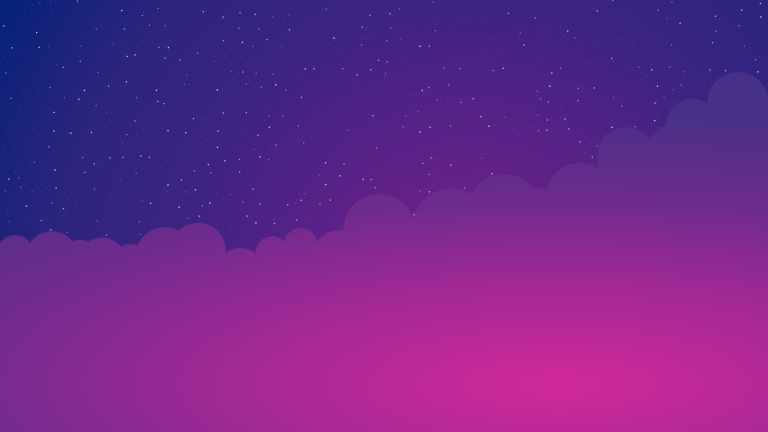
This background is drawn by a Shadertoy shader. Its source:

```glsl
const vec3 STAR_COLOR = vec3(0.93, 0.88, 1.0);

vec2 hash2(vec2 p) {
    vec3 q = fract(p.xyx * vec3(0.1031, 0.1030, 0.0973));
    q += dot(q, q.yzx + 33.33);
    return fract((q.xx + q.yz) * q.zy);
}

float cornerSlope(vec2 cell, vec2 offset) {
    return dot(hash2(cell) * 2.0 - 1.0, offset);
}

float gradientNoise(vec2 p) {
    vec2 i = floor(p), f = fract(p);
    vec2 u = f * f * (3.0 - 2.0 * f);
    vec2 e = vec2(1.0, 0.0);
    return mix(mix(cornerSlope(i, f), cornerSlope(i + e, f - e), u.x),
               mix(cornerSlope(i + e.yx, f - e.yx), cornerSlope(i + e.xx, f - e.xx), u.x), u.y);
}

// Blend four colours at distances 0, a, b and c
vec3 ramp(float d, vec3 stops, vec3 c0, vec3 c1, vec3 c2, vec3 c3) {
    vec3 col = mix(c0, c1, clamp(d / stops.x, 0.0, 1.0));
    col = mix(col, c2, clamp((d - stops.x) / (stops.y - stops.x), 0.0, 1.0));
    return mix(col, c3, clamp((d - stops.y) / (stops.z - stops.y), 0.0, 1.0));
}

vec3 skyColor(vec2 p) {
    float d = length(p - vec2(1.09, 0.305));
    return ramp(d, vec3(0.7, 1.0, 1.3),
                vec3(0.49, 0.12, 0.56), vec3(0.235, 0.14, 0.505),
                vec3(0.165, 0.14, 0.49), vec3(0.01, 0.13, 0.47));
}

vec3 cloudColor(vec2 p) {
    float d = length((p - vec2(1.296, 0.11)) * vec2(0.9, 3.0));
    return ramp(d, vec3(0.7, 1.3, 1.9),
                vec3(0.82, 0.16, 0.60), vec3(0.63, 0.16, 0.585),
                vec3(0.425, 0.17, 0.555), vec3(0.28, 0.19, 0.53));
}

// One jittered star per grid cell, gathered into loose drifts
float starLayer(vec2 p, float cellSize, float radius, float density, float seed, float pixel) {
    vec2 cell = floor(p / cellSize);
    vec2 place = hash2(cell + seed);
    vec2 traits = hash2(cell + seed + 71.0);
    vec2 center = (cell + 0.15 + 0.7 * place) * cellSize;
    float drift = gradientNoise(center * 5.0 + seed);
    float present = step(traits.x, density + 0.35 * drift);
    float disc = clamp(0.5 - (length(p - center) - radius) / pixel, 0.0, 1.0);
    return disc * present * mix(0.25, 1.0, traits.y);
}

// Signed distance to round-topped columns: xy is the centre, z the radius
float cloudBank(vec2 p, vec3 puffs[10]) {
    float d = 1e3;
    for (int i = 0; i < 10; i++) {
        vec2 q = p - puffs[i].xy;
        d = min(d, length(vec2(q.x, max(q.y, 0.0))) - puffs[i].z);
    }
    return d;
}

void mainImage(out vec4 fragColor, in vec2 fragCoord) {
    float pixel = 1.0 / iResolution.y;
    vec2 p = fragCoord * pixel;

    // Night sky
    vec3 col = skyColor(p);
    float stars = 0.85 * starLayer(p, 0.034, 0.0016, 0.40, 5.0, pixel);
    stars += 0.28 * starLayer(p, 0.021, 0.0008, 0.46, 37.0, pixel);
    col = mix(col, STAR_COLOR, min(stars, 1.0));

    // Low bank on the left, rising bank on the right
    vec3 lowBank[10] = vec3[10](
        vec3(0.035, 0.414, 0.042), vec3(0.120, 0.405, 0.060),
        vec3(0.185, 0.394, 0.051), vec3(0.236, 0.394, 0.056),
        vec3(0.301, 0.384, 0.051), vec3(0.382, 0.405, 0.069),
        vec3(0.458, 0.419, 0.065), vec3(0.556, 0.370, 0.056),
        vec3(0.630, 0.414, 0.039), vec3(0.696, 0.433, 0.039));
    vec3 highBank[10] = vec3[10](
        vec3(0.785, 0.407, 0.060), vec3(0.878, 0.468, 0.083),
        vec3(1.044, 0.476, 0.088), vec3(1.167, 0.514, 0.083),
        vec3(1.250, 0.495, 0.069), vec3(1.343, 0.544, 0.079),
        vec3(1.449, 0.641, 0.065), vec3(1.556, 0.653, 0.058),
        vec3(1.604, 0.708, 0.063), vec3(1.708, 0.762, 0.071));
    float d = min(cloudBank(p, lowBank), cloudBank(p, highBank));
    col = mix(col, cloudColor(p), smoothstep(pixel, -pixel, d));

    fragColor = vec4(col, 1.0);
}
```
